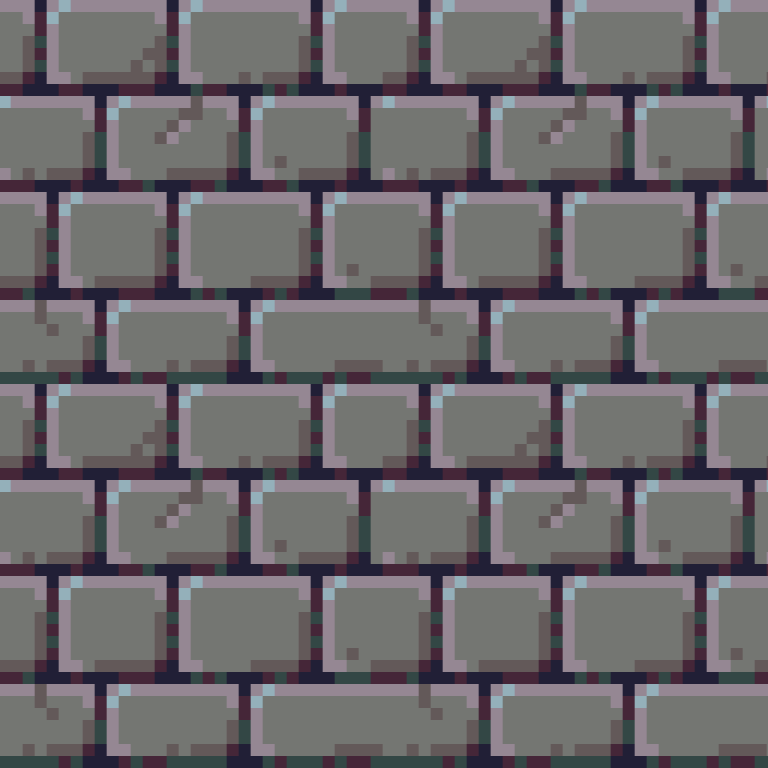
Give the GLSL for this texture, as a Shadertoy shader.

```glsl
const float REPEATS = 2.0;
const float CELLS = 32.0;      // cells per repeat, both ways
const float SHIFT = 0.1;       // sideways offset in cells
const int SAMPLES = 3;         // edge smoothing, per axis

const vec3 STONE  = vec3(0.456, 0.462, 0.447);
const vec3 LILAC  = vec3(0.585, 0.530, 0.575);
const vec3 GLINT  = vec3(0.58, 0.69, 0.73);
const vec3 SHADE  = vec3(0.39, 0.35, 0.35);
const vec3 MAROON = vec3(0.27, 0.15, 0.22);
const vec3 NAVY   = vec3(0.13, 0.12, 0.21);
const vec3 GREEN  = vec3(0.20, 0.28, 0.27);

// Courses from the top: first cell, joint columns, shaded length of each stone
const float TOPS[5] = float[5](0.0, 8.0, 16.0, 25.0, 32.0);
const vec3 JOINTS[4] = vec3[4](vec3(3, 14, 26), vec3(8, 20, 30), vec3(4, 14, 26), vec3(8, 20, 20));
const vec3 SHADED[4] = vec3[4](vec3(7, 4, 3), vec3(6, 5, 4), vec3(6, 5, 5), vec3(4, 4, 4));

float hash(vec2 p) {
    vec3 q = fract(vec3(p.xyx) * 0.1031);
    q += dot(q, q.yzx + 33.33);
    return fract((q.x + q.y) * q.z);
}

float minOf(vec3 v) { return min(v.x, min(v.y, v.z)); }

// Cells to the nearest joint on either side
float jointDistance(float column, vec3 joints) {
    vec3 d = mod(column - joints, CELLS);
    return minOf(min(d, CELLS - d));
}

// Straight run of cells from a start, rising or falling by slope
bool streak(vec2 cell, vec2 start, float slope, float count) {
    vec2 d = cell - start;
    return d.x >= 0.0 && d.x < count && d.y == slope * d.x;
}

vec3 bedColor(vec2 cell, int course) {
    bool last = course == 3;
    float above = jointDistance(cell.x, JOINTS[course]);
    float below = last ? CELLS : jointDistance(cell.x, JOINTS[course + 1]);
    if (min(above, below) <= 1.0) return NAVY;
    return hash(cell) < (last ? 0.75 : 0.3) ? GREEN : MAROON;
}

vec3 jointColor(float fromTop, float fromBottom, int course) {
    if (fromTop == 0.0 || fromBottom == 0.0) return NAVY;
    if (fromTop < 3.0) return MAROON;
    bool alternating = course % 2 == 0;
    return alternating && mod(fromTop, 2.0) == 0.0 ? MAROON : GREEN;
}

// Bevelled stone; the edge distances are counted in cells
vec3 stoneColor(float left, float right, float top, float bottom, float shaded, bool wornLeft) {
    if (right == 0.0 && bottom == 0.0) return MAROON;
    if (left + top == 1.0 && !(wornLeft && left == 0.0)) return GLINT;
    if (top == 0.0) return LILAC;
    if (left == 0.0) return wornLeft ? STONE : LILAC;
    if (left == 1.0 && bottom == 0.0) return LILAC;
    if (right == 0.0 && top == 1.0) return LILAC;
    if (right == 0.0 && top >= 3.0) return SHADE;
    bool chip = shaded == 4.0 && right == 5.0;
    if (bottom == 0.0 && (right < shaded || chip)) return SHADE;
    return STONE;
}

// Cracks and chips
vec3 addWear(vec3 color, vec2 cell) {
    bool dark = streak(cell, vec2(11, 5), -1.0, 2.0)
        || streak(cell, vec2(13, 11), -1.0, 4.0)
        || streak(cell, vec2(16, 9), 0.0, 1.0)
        || streak(cell, vec2(23, 13), 0.0, 1.0)
        || streak(cell, vec2(29, 22), 0.0, 1.0)
        || streak(cell, vec2(3, 25), 0.0, 1.0)
        || streak(cell, vec2(3, 26), 1.0, 2.0)
        || streak(cell, vec2(28, 30), 0.0, 4.0);
    if (streak(cell, vec2(14, 11), -1.0, 2.0)) return LILAC;
    return dark ? SHADE : color;
}

vec3 wallColor(vec2 uv) {
    vec2 grid = vec2(uv.x, 1.0 - uv.y) * REPEATS * CELLS + vec2(SHIFT, 0.0);
    vec2 cell = mod(floor(grid), CELLS);

    int course = 0;
    for (int i = 1; i < 4; i++) if (cell.y >= TOPS[i]) course = i;
    float top = cell.y - TOPS[course];
    float bottom = TOPS[course + 1] - 2.0 - cell.y;
    if (bottom < 0.0) return bedColor(cell, course);

    // Stone to the right of the nearest joint on the left
    vec3 joints = JOINTS[course];
    float left = CELLS, shaded = 0.0, joint = 0.0;
    for (int i = 0; i < 3; i++) {
        float d = mod(cell.x - joints[i], CELLS);
        if (d < left) { left = d; shaded = SHADED[course][i]; joint = joints[i]; }
    }
    if (left == 0.0) return jointColor(top, bottom, course);
    float right = minOf(mod(joints - cell.x, CELLS));
    vec3 color = stoneColor(left - 1.0, right - 1.0, top, bottom, shaded, joint == 30.0);
    return addWear(color, cell);
}

void mainImage(out vec4 fragColor, in vec2 fragCoord) {
    vec3 sum = vec3(0.0);
    for (int i = 0; i < SAMPLES * SAMPLES; i++) {
        vec2 offset = (vec2(i % SAMPLES, i / SAMPLES) + 0.5) / float(SAMPLES) - 0.5;
        sum += wallColor((fragCoord + offset) / iResolution.xy);
    }
    fragColor = vec4(sum / float(SAMPLES * SAMPLES), 1.0);
}
```
